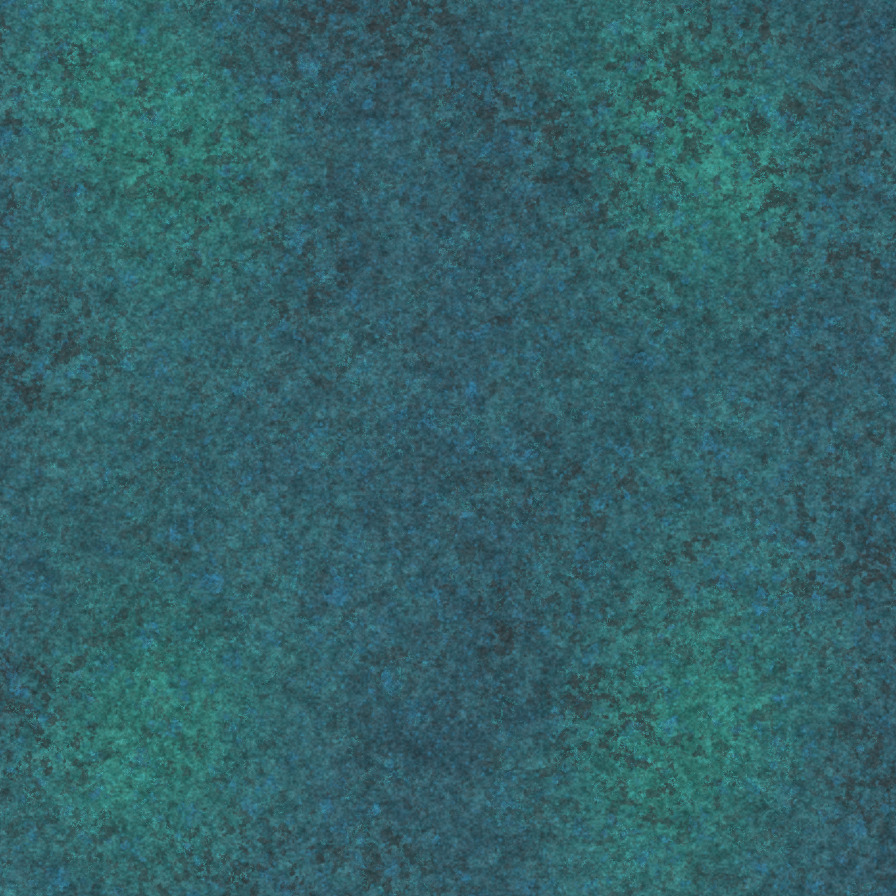
Give the GLSL for this texture, as a three.js fragment shader.

```glsl
// Weathered teal patina: soft green glows from sines over a blue-grey ground,
// mottled by layered noise, with speckled cellular blue blooms, thin cyan veins,
// small brownish pits and a crisp grain.
varying vec2 vUv;

const vec3 SLATE  = vec3(0.205, 0.352, 0.398);
const vec3 GREEN  = vec3(0.195, 0.455, 0.425);
const vec3 PIT    = vec3(0.200, 0.235, 0.240);
const vec3 BLOOM  = vec3(0.210, 0.490, 0.630);
const vec3 VEIN   = vec3(0.240, 0.620, 0.620);

float hash(vec2 p) {
  vec3 q = fract(vec3(p.xyx) * 0.1031);
  q += dot(q, q.yzx + 33.33);
  return fract((q.x + q.y) * q.z);
}

float noise(vec2 p) {
  vec2 i = floor(p), f = fract(p);
  f = f * f * (3.0 - 2.0 * f);
  return mix(mix(hash(i), hash(i + vec2(1.0, 0.0)), f.x),
             mix(hash(i + vec2(0.0, 1.0)), hash(i + vec2(1.0, 1.0)), f.x), f.y);
}

// Layered noise centred on zero, roughly -0.5 to 0.5
float layers(vec2 p) {
  float sum = 0.0, amp = 0.5;
  for (int i = 0; i < 4; i++) {
    sum += amp * (noise(p) - 0.5);
    p = mat2(0.8, 0.6, -0.6, 0.8) * p * 2.07 + 17.3;
    amp *= 0.66;
  }
  return sum;
}

// Cellular noise: nearest distance, second distance, random value of the cell
vec3 cells(vec2 p) {
  vec2 i = floor(p), f = fract(p);
  vec3 best = vec3(8.0, 8.0, 0.0);
  for (int y = -1; y <= 1; y++) {
    for (int x = -1; x <= 1; x++) {
      vec2 o = vec2(float(x), float(y)), c = i + o;
      float d = length(o + vec2(hash(c), hash(c + 71.7)) - f);
      if (d < best.x) best = vec3(d, best.x, hash(c + 133.1));
      else best.y = min(best.y, d);
    }
  }
  return best;
}

// Four soft glows, bent by slower sines
float greenGlow(vec2 p) {
  p += 0.025 * sin(p.yx * 13.0 + vec2(1.0, 4.0));
  vec2 wave = 0.5 + 0.5 * cos(6.2832 * (p - vec2(0.16, 0.19)) / vec2(0.60, 0.67));
  return wave.x * wave.x * (0.2 + 0.8 * wave.y * wave.y);
}

void main() {
  vec2 p = vUv;
  float broad = layers(p * 6.0 + 3.0);
  float mottle = layers(p * 34.0 + 40.0);
  float fine = layers(p * 110.0 + 9.0);
  float glow = clamp(greenGlow(p) + 0.35 * broad + 0.3 * mottle + 0.08, 0.0, 1.0);

  // Ground tone
  vec3 color = mix(SLATE, GREEN, glow);
  color *= 1.0 + 0.16 * broad + 0.22 * mottle + 0.46 * fine;

  // Small dark pits, denser in patches
  float patches = smoothstep(-0.15, 0.25, layers(p * 5.0 + 61.0));
  float pits = layers(p * 95.0 + 25.0) + 0.35 * mottle + 0.10 * patches;
  color = mix(color, PIT, smoothstep(0.06, 0.26, pits) * (0.35 + 0.35 * patches));

  // Speckled blue blooms at two sizes
  float speckle = smoothstep(-0.12, 0.16, layers(p * 150.0 + 19.0));
  for (int i = 0; i < 2; i++) {
    float scale = 30.0 + 34.0 * float(i);
    vec3 cell = cells(p * scale + 11.0 * float(i));
    float radius = 0.22 + 0.35 * fract(cell.z * 7.0);
    float bloom = 1.0 - smoothstep(0.2 * radius, radius, cell.x + 1.2 * fine + 0.3 * mottle);
    bloom *= (0.25 + 0.75 * speckle) * smoothstep(0.55, 0.90, cell.z);
    color = mix(color, BLOOM, 0.55 * bloom);
  }

  // Broken cyan veins along warped cell borders
  vec2 warp = vec2(fine, layers(p * 110.0 + 57.0));
  vec3 web = cells(p * 75.0 + 1.8 * warp);
  float vein = 1.0 - smoothstep(0.02, 0.22, web.y - web.x);
  float broken = smoothstep(-0.02, 0.24, layers(p * 30.0 + 83.0) + 0.10 * glow);
  color = mix(color, VEIN, vein * broken * speckle * (0.42 + 0.30 * glow));

  // Small bright flecks
  vec3 dots = cells(p * 140.0 + 5.0);
  float fleck = (1.0 - smoothstep(0.12, 0.45, dots.x)) * smoothstep(0.80, 0.95, dots.z);
  color = mix(color, mix(BLOOM, VEIN, glow), 0.45 * fleck);

  // Crisp grain, slightly stretched sideways
  float grain = noise(p * vec2(230.0, 330.0)) + noise(p * 430.0 + 31.0) - 1.0;
  color *= 1.0 + 0.22 * grain;
  color.r += 0.05 * (noise(p * 260.0 + 77.0) - 0.5);

  gl_FragColor = vec4(clamp(color, 0.0, 1.0), 1.0);
}
```
